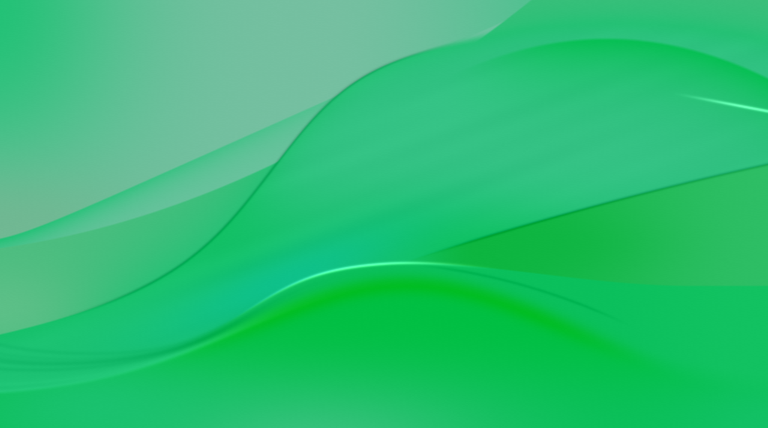
Give the GLSL for this background, as a Shadertoy shader.

```glsl
// Layered translucent green waves under a pale mint sky.
// Each wave edge is a height formula; layers are painted back to front
// with soft colour gradients, fine strands and thin bright rims.

#define RIM_WIDTH 0.0028
#define RIM_GLOW 0.30
#define SHADE 0.09
#define STRANDS 9
#define STREAK_GAIN 0.018
#define GRAIN 0.006

const vec3 MINT = vec3(0.46, 0.75, 0.63);
const vec3 SEA = vec3(0.19, 0.76, 0.51);
const vec3 JADE = vec3(0.11, 0.76, 0.45);
const vec3 EMERALD = vec3(0.04, 0.75, 0.36);
const vec3 VIVID = vec3(0.00, 0.75, 0.26);
const vec3 TEAL = vec3(0.04, 0.75, 0.56);
const vec3 LEAF = vec3(0.05, 0.71, 0.25);
const vec3 LIME = vec3(0.00, 0.74, 0.09);

float hash(vec2 p) { return fract(sin(dot(p, vec2(127.1, 311.7))) * 43758.5453); }

float noise(vec2 p) {
    vec2 i = floor(p), f = fract(p);
    f = f * f * (3.0 - 2.0 * f);
    return mix(mix(hash(i), hash(i + vec2(1, 0)), f.x),
               mix(hash(i + vec2(0, 1)), hash(i + vec2(1, 1)), f.x), f.y);
}

float logistic(float t) { return 1.0 / (1.0 + exp(-t)); }
float bell(float t) { return exp(-t * t); }
float spot(vec2 p, vec2 centre, vec2 size) { vec2 q = (p - centre) / size; return exp(-dot(q, q)); }

// Wave edges: height as a function of x, both from 0 to 1
float ribbonTop(float x) { return 0.425 + 0.80 * x + 0.017 * exp(-x / 0.04); }
float ribbonBase(float x) { return 0.42 + 0.25 * x + 0.85 * x * x; }
float mainWave(float x) {
    float fall = max(x - 0.62, 0.0);
    return 0.215 + 0.36 * x + 0.475 * logistic((x - 0.36) / 0.056)
         + 0.04 * bell((x - 0.3) / 0.18) - fall * fall;
}
float ridge(float x) { return 0.909 - 2.1 * (x - 0.79) * (x - 0.79); }
float leafTop(float x) { float t = x - 0.52; return 0.384 + 0.58 * t - 0.2 * t * t; }
float fold(float x) {
    return 0.165 + 0.225 * logistic((x - 0.325) / 0.05)
         - 0.058 * smoothstep(0.5, 0.9, x) + 0.03 * exp(-x / 0.07);
}
float crest(float x) { return 0.07 + 0.265 * bell((x - 0.53) / 0.3); }
float crease(float x) { float t = x - 0.52; return 0.384 - 0.12 * t - 1.2 * t * t; }

// Turns a height difference into a distance in canvas heights
float toDistance(float d) {
    return d / max(length(vec2(dFdx(d), dFdy(d))) * iResolution.y, 0.001);
}
float below(float d, float softness) {
    float w = softness + 0.8 / iResolution.y;
    return smoothstep(w, -w, d);
}
float line(float d, float width) { return bell(d / (width + 0.4 / iResolution.y)); }
float span(float x, float a, float b, float fade) {
    return smoothstep(a, a + fade, x) * (1.0 - smoothstep(b - fade, b, x));
}

void mainImage(out vec4 fragColor, in vec2 fragCoord) {
    vec2 p = fragCoord / iResolution.xy;
    float x = p.x, y = p.y;
    float dTop = toDistance(y - ribbonTop(x)), dBase = toDistance(y - ribbonBase(x));
    float dMain = toDistance(y - mainWave(x)), dRidge = toDistance(y - ridge(x));
    float dLeaf = toDistance(y - leafTop(x)), dFold = toDistance(y - fold(x));
    float dCrest = toDistance(y - crest(x)), dCrease = toDistance(y - crease(x));

    // Sky: mint, greener in the upper corners
    vec3 col = mix(MINT, SEA, smoothstep(0.42, 0.95, x));
    col = mix(col, JADE, 0.95 * spot(p, vec2(-0.03, 1.0), vec2(0.19, 0.42)));
    col = mix(col, vec3(0.47, 0.70, 0.56), 0.6 * spot(p, vec2(0.0, 0.48), vec2(0.2, 0.13)));

    // Left ribbon and the veil beneath it
    vec3 ribbon = mix(vec3(0.42, 0.76, 0.62), JADE, exp(min(dTop, 0.0) / 0.035) * (1.0 - 0.7 * x / 0.43));
    col = mix(col, ribbon, below(dTop, 0.001));
    vec3 veil = mix(vec3(0.30, 0.74, 0.50), JADE, 0.75 * smoothstep(0.02, 0.22, x) * exp(-max(dMain, 0.0) / 0.12));
    veil = mix(veil, vec3(0.36, 0.75, 0.53), spot(p, vec2(0.0, 0.28), vec2(0.09, 0.09)));
    col = mix(col, veil, below(dBase, 0.001));

    // Main body with teal and emerald pools and slanted streaks
    vec3 body = mix(JADE, SEA, smoothstep(0.36, 0.66, y));
    body = mix(body, vec3(0.22, 0.76, 0.53), 0.7 * spot(p, vec2(0.75, 0.68), vec2(0.36, 0.15)));
    body = mix(body, EMERALD, 0.8 * spot(p, vec2(0.60, 0.42), vec2(0.16, 0.10)));
    body = mix(body, EMERALD, 0.5 * spot(p, vec2(0.30, 0.45), vec2(0.09, 0.14)));
    body = mix(body, TEAL, 0.8 * spot(vec2(x, y - 0.7 * x), vec2(0.37, 0.085), vec2(0.16, 0.07)));
    body = mix(body, EMERALD, 0.4 * exp(min(dMain, 0.0) / 0.03));
    body += STREAK_GAIN * (noise(vec2(x * 3.0, (y - 0.65 * x) * 30.0)) - 0.5);
    col = mix(col, body, below(dMain, 0.001 + 0.028 * smoothstep(0.5, 0.8, x)));
    col -= SHADE * line(dMain, RIM_WIDTH) * span(x, 0.05, 0.62, 0.15);

    // Upper right ridge, deepest just under its edge
    float ridgeGlow = below(dRidge, 0.003) * exp(min(dRidge, 0.0) / 0.075) * smoothstep(0.57, 0.78, x);
    col = mix(col, vec3(0.01, 0.75, 0.31), 0.95 * ridgeGlow);
    float glint = toDistance(y - 0.774 + 0.34 * (x - 0.9));
    col += RIM_GLOW * line(glint, RIM_WIDTH) * smoothstep(0.87, 0.98, x);

    // Right leaf
    vec3 leaf = mix(LEAF, vec3(0.20, 0.75, 0.42), smoothstep(0.62, 1.0, x) * 0.85);
    leaf = mix(leaf, LEAF, 0.6 * spot(p, vec2(0.72, 0.43), vec2(0.13, 0.07)));
    col = mix(col, leaf, below(dLeaf, 0.001) * smoothstep(0.51, 0.62, x));
    col -= SHADE * line(dLeaf, RIM_WIDTH) * smoothstep(0.53, 0.65, x);

    // Fold between the body and the lower wave
    vec3 under = mix(JADE, EMERALD, smoothstep(0.1, 0.5, x));
    under = mix(under, vec3(0.07, 0.76, 0.38), smoothstep(0.75, 1.0, x));
    col = mix(col, under, below(dFold, 0.001 + 0.02 * smoothstep(0.35, 0.1, x)));
    col += RIM_GLOW * line(dFold, RIM_WIDTH) * span(x, 0.28, 0.66, 0.18);
    col -= 0.5 * SHADE * line(dCrease, RIM_WIDTH) * span(x, 0.53, 0.83, 0.08);

    // Lower wave: bright crest fading to sea green at the bottom
    vec3 lower = mix(VIVID, EMERALD, smoothstep(0.25, 0.0, y) * 0.8);
    lower = mix(lower, vec3(0.27, 0.76, 0.53), 0.85 * spot(p, vec2(0.40, -0.06), vec2(0.24, 0.16)));
    lower = mix(lower, JADE, 0.8 * spot(p, vec2(0.13, 0.05), vec2(0.17, 0.12)));
    lower = mix(lower, JADE, 0.5 * spot(p, vec2(1.0, 0.0), vec2(0.12, 0.15)));
    col = mix(col, lower, below(dCrest, 0.004 + 0.03 * smoothstep(0.65, 0.95, x)));
    col = mix(col, LIME, 0.75 * bell(dCrest / 0.022) * span(x, 0.2, 0.88, 0.2));

    // Fine strands fanned between fold and crest
    for (int i = 0; i < STRANDS; i++) {
        float t = (float(i) + hash(vec2(float(i), 3.0))) / float(STRANDS);
        float d = toDistance(y - mix(fold(x), crest(x), t));
        float tone = hash(vec2(float(i), 7.0)) - 0.6;
        col += 0.07 * tone * line(d, RIM_WIDTH * 1.5) * (1.0 - smoothstep(0.25, 0.5, x));
    }

    col += GRAIN * (hash(floor(p * 512.0)) - 0.5);
    fragColor = vec4(clamp(col, 0.0, 1.0), 1.0);
}
```
